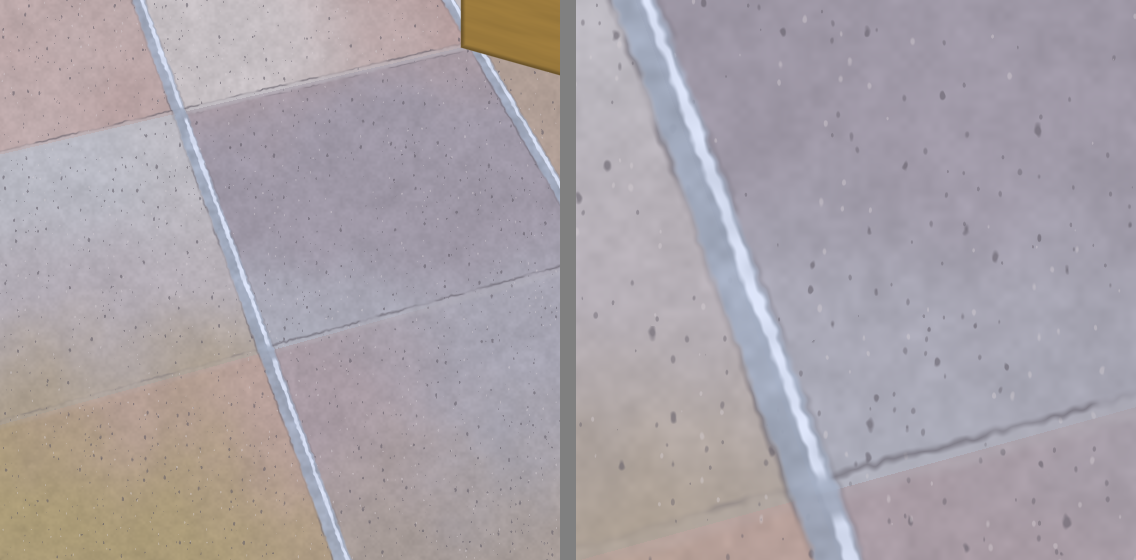
Left, the full canvas; right, a detail of the centre.
A three.js fragment shader for this texture:

```glsl
// Worn stone floor tiles seen at an angle, with a wooden corner at the upper right.
// Two fans of lines give perspective tile coordinates; each tile blends tints,
// then noise, pits, broken grout and a glossy ridge are layered over it.
varying vec2 vUv;

const vec3 MAUVE = vec3(0.615, 0.59, 0.645);
const vec3 BLUE_GREY = vec3(0.685, 0.70, 0.75);
const vec3 PALE = vec3(0.765, 0.74, 0.755);
const vec3 PINK = vec3(0.715, 0.62, 0.62);
const vec3 BROWN = vec3(0.66, 0.61, 0.555);
const vec3 OCHRE = vec3(0.655, 0.595, 0.455);
const vec3 GROUT = vec3(0.63, 0.67, 0.75);
const vec3 GLOSS = vec3(0.88, 0.91, 0.99);
const vec3 SHADOW = vec3(0.38, 0.36, 0.40);
const vec3 WOOD = vec3(0.61, 0.48, 0.24);

float hash(vec2 p) {
  vec3 q = fract(vec3(p.xyx) * 0.1031);
  q += dot(q, q.yzx + 33.33);
  return fract((q.x + q.y) * q.z);
}

float noise(vec2 p) {
  vec2 i = floor(p), f = fract(p);
  f = f * f * (3.0 - 2.0 * f);
  return mix(mix(hash(i), hash(i + vec2(1.0, 0.0)), f.x),
             mix(hash(i + vec2(0.0, 1.0)), hash(i + 1.0), f.x), f.y);
}

float fbm(vec2 p) {
  float sum = 0.0, amp = 0.5;
  for (int i = 0; i < 4; i++) {
    sum += amp * noise(p);
    p = p * 2.03 + 17.1;
    amp *= 0.5;
  }
  return sum;
}

// Soft band centred on zero
float band(float d, float halfWidth, float soft) {
  return 1.0 - smoothstep(halfWidth - soft, halfWidth + soft, abs(d));
}

// Scattered ragged marks, one at most per cell, taller than wide
float pits(vec2 p, float scale, float density) {
  vec2 g = p * scale, id = floor(g);
  vec2 centre = 0.25 + 0.5 * vec2(hash(id + 3.7), hash(id + 9.2));
  float size = mix(0.1, 0.25, hash(id + 5.1));
  float d = length((fract(g) - centre) * vec2(1.5, 0.9)) + 0.12 * (noise(p * 330.0) - 0.5);
  return step(hash(id), density) * (1.0 - smoothstep(size * 0.3, size, d));
}

// Tint of a tile by its column and row, varied across its local square
vec3 tileColor(vec2 id, vec2 l, float n) {
  float w = (n - 0.47) * 0.4;
  if (id.y > 0.5) {
    if (id.x < -0.5) return mix(PINK, PALE, clamp(0.2 + w, 0.0, 1.0));
    return mix(PALE, PINK, smoothstep(0.2, 1.1, l.x + w));
  }
  if (id.y > -0.5) {
    if (id.x > 0.5) return mix(PINK, BROWN, 0.6);
    if (id.x > -0.5) {
      vec3 c = mix(BLUE_GREY, MAUVE, smoothstep(-0.1, 0.55, l.y + 0.35 * l.x + w));
      return mix(c, PINK, 0.35 * smoothstep(0.7, 1.0, l.y + w));
    }
    vec3 c = mix(mix(MAUVE, PALE, 0.5), mix(BLUE_GREY, PALE, 0.3), smoothstep(0.3, 0.9, l.y + w));
    c = mix(c, PALE, 0.4 * smoothstep(0.65, 1.0, l.x));
    return mix(BROWN, c, smoothstep(0.0, 0.5, l.y + 0.2 * l.x + w));
  }
  if (id.x < -0.5) return mix(OCHRE, PINK, 0.85 * smoothstep(0.5, 1.15, 0.6 * l.x + 0.6 * l.y + w));
  vec3 c = mix(mix(PINK, MAUVE, 0.6), mix(MAUVE, BLUE_GREY, 0.45), smoothstep(0.0, 0.6, l.x + w));
  return mix(mix(BROWN, MAUVE, 0.35), c, smoothstep(0.1, 0.75, l.y + w));
}

void main() {
  vec2 p = vUv;
  float wobble = (noise(p * 45.0) - 0.5) * 0.002 + (noise(p * 170.0) - 0.5) * 0.0025;

  // Perspective tile coordinates
  float colSpan = 0.774 - 0.22 * p.y;
  float rowSpan = 0.483 - 0.043 * p.x;
  float col = (p.x - 0.612 + 0.365 * p.y) / colSpan;
  float rowLine = (p.y - 0.241 - 0.275 * p.x) / rowSpan;
  float row = rowLine * 0.885 / (1.0 - 0.115 * rowLine);
  vec2 tile = vec2(col, row), id = floor(tile);

  // Stone: tint, mottling, fine grain and clustered pits
  vec3 color = tileColor(id, fract(tile), fbm(p * 6.0 + id * 7.3));
  color = mix(color, OCHRE, 0.25 * smoothstep(0.5, 0.0, p.y + 0.5 * p.x));
  color *= 0.925 + 0.09 * fbm(p * 20.0) + 0.05 * noise(p * 90.0) + 0.035 * noise(p * 210.0);
  float cluster = 0.4 + 1.2 * noise(p * 9.0);
  color = mix(color, SHADOW, 0.55 * pits(p, 52.0, 0.16 * cluster));
  color = mix(color, SHADOW, 0.4 * pits(p + 2.3, 92.0, 0.14 * cluster));
  color = mix(color, PALE * 1.1, 0.4 * pits(p + 5.7, 80.0, 0.12));

  // Cross joints: faint mortar, clear on the upper line, with a broken shadow
  float nearestRow = floor(row + 0.5);
  float dy = (row - nearestRow) * rowSpan * 0.96 + wobble;
  float upper = step(0.5, nearestRow);
  float right = smoothstep(-0.05, 0.05, col);
  float worn = smoothstep(0.35, 0.65, noise(p * 38.0));
  float mortar = mix(mix(0.12, 0.28, right), 0.5, upper);
  float shade = mix(mix(0.3, 0.6, right), 0.65, upper);
  color = mix(color, mix(PALE, GROUT, 0.25), mortar * band(dy, 0.006, 0.004));
  color = mix(color, SHADOW, shade * (0.25 + 0.75 * worn) * band(dy - 0.007, 0.0014, 0.0022));
  color = mix(color, SHADOW, 0.4 * upper * right * worn * band(dy + 0.008, 0.001, 0.002));

  // Long joints: blue mortar, a dark left side and a thin broken ridge
  float nearestCol = floor(col + 0.5);
  float dx = (col - nearestCol) * colSpan * 0.92 + wobble;
  float halfWidth = mix(0.0155, 0.0115, p.y);
  color = mix(color, SHADOW, (0.2 + 0.4 * worn) * band(dx + halfWidth, 0.0015, 0.0025));
  color = mix(color, SHADOW, 0.3 * worn * band(dx - halfWidth, 0.001, 0.0025));
  vec3 mortarColor = GROUT * (0.88 + 0.14 * noise(p * 50.0) + 0.08 * noise(p * 140.0));
  color = mix(color, mortarColor, 0.92 * band(dx, halfWidth - 0.001, 0.0025));
  float crossing = 1.0 - 0.9 * band(dy + 0.003, 0.012, 0.005);
  float ridgeWidth = 0.0022 + 0.0018 * noise(p * 30.0 + 4.0);
  float ridge = band(dx - halfWidth * 0.5, ridgeWidth, 0.0016);
  color = mix(color, GLOSS, ridge * crossing * (0.65 + 0.35 * noise(p * 75.0)));

  // Wooden corner with faint grain and a dark lower edge
  float inside = min(p.y - 0.915 + 0.28 * (p.x - 0.823), p.x - 0.823);
  float grain = fbm(vec2(p.x * 9.0, (p.y + 0.28 * p.x) * 70.0));
  vec3 wood = WOOD * (0.94 + 0.12 * grain) * mix(0.68, 1.0, smoothstep(0.0, 0.01, inside));
  color = mix(color, wood, smoothstep(-0.0015, 0.0015, inside));

  gl_FragColor = vec4(color, 1.0);
}
```
